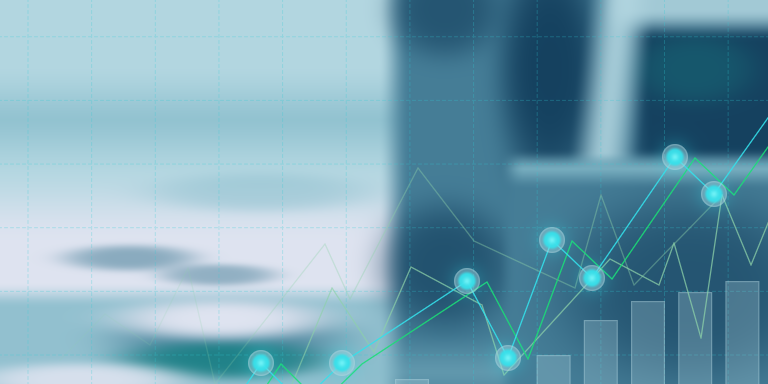
Give the GLSL for this background, as a Shadertoy shader.

```glsl
#define UNITS 384.0       // canvas height in design units
#define GRID_STEP 63.65
#define GRID_ALPHA 0.28
#define DASH_STEP 6.0
#define LINE_HALF 0.65
#define ECHO_SHIFT 20.0   // offset of the green line from the cyan one
#define BAR_STEP 47.2
#define BAR_HALF 17.0
#define HALO_RADIUS 13.0
#define CORE_RADIUS 8.5
#define POINTS 13
#define BARS 8

const vec3 SKY = vec3(0.70, 0.84, 0.88);
const vec3 MIST = vec3(0.87, 0.89, 0.94);
const vec3 AQUA = vec3(0.52, 0.73, 0.79);
const vec3 STEEL = vec3(0.27, 0.49, 0.59);
const vec3 NAVY = vec3(0.06, 0.23, 0.35);
const vec3 TEAL = vec3(0.10, 0.50, 0.52);
const vec3 CYAN = vec3(0.20, 0.88, 0.92);
const vec3 GREEN = vec3(0.10, 0.87, 0.46);
const vec3 PALE = vec3(0.55, 0.82, 0.66);

const vec2 TREND[POINTS] = vec2[POINTS](
    vec2(160, -40), vec2(220, -40), vec2(261, 21), vec2(301, -19), vec2(342, 21),
    vec2(467, 103), vec2(508, 26), vec2(552, 144), vec2(592, 106), vec2(675, 227),
    vec2(714, 190), vec2(775, 276), vec2(830, 350));
const vec2 MINOR[POINTS] = vec2[POINTS](
    vec2(290, -5), vec2(332, 96), vec2(374, 32), vec2(411, 117), vec2(482, 79),
    vec2(504, 9), vec2(610, 125), vec2(659, 99), vec2(674, 141), vec2(701, 46),
    vec2(722, 189), vec2(751, 119), vec2(775, 178));
const vec2 FAINT[POINTS] = vec2[POINTS](
    vec2(60, 24), vec2(105, 70), vec2(150, 39), vec2(188, 116), vec2(215, 0),
    vec2(325, 140), vec2(350, 85), vec2(418, 216), vec2(474, 143), vec2(575, 96),
    vec2(601, 189), vec2(634, 99), vec2(722, 189));
const float BAR_TOP[BARS] = float[BARS](5.0, -9.0, -9.0, 29.0, 64.0, 83.0, 92.0, 103.0);

float softBox(vec2 p, vec2 centre, vec2 halfSize, float blur) {
    vec2 v = 1.0 - smoothstep(-blur, blur, abs(p - centre) - halfSize);
    return v.x * v.y;
}

float blob(vec2 p, vec2 centre, vec2 radius) {
    vec2 q = (p - centre) / radius;
    float d = dot(q, q);
    return exp(-d * d);
}

float cover(float d, float pixel) { return clamp(0.5 - d / pixel, 0.0, 1.0); }

float polyline(vec2 p, vec2 pts[POINTS], float pixel) {
    float nearest = 1e5;
    for (int i = 0; i < POINTS - 1; i++) {
        vec2 a = p - pts[i], b = pts[i + 1] - pts[i];
        nearest = min(nearest, length(a - b * clamp(dot(a, b) / dot(b, b), 0.0, 1.0)));
    }
    return cover(nearest - LINE_HALF, pixel);
}

vec3 blurredRoom(vec2 p) {
    // Bright left side
    vec3 c = mix(SKY, AQUA, 0.75 * softBox(p, vec2(150, 264), vec2(400, 24), 34.0));
    c = mix(c, MIST, 1.0 - smoothstep(140.0, 225.0, p.y));
    c = mix(c, AQUA, 0.45 * blob(p, vec2(260, 192), vec2(110, 20)));
    c = mix(c, STEEL, 0.55 * blob(p, vec2(130, 126), vec2(66, 13)));
    c = mix(c, STEEL, 0.50 * blob(p, vec2(218, 109), vec2(58, 11)));
    c = mix(c, AQUA, 0.85 * (1.0 - smoothstep(76.0, 102.0, p.y)));
    // Dark right side
    c = mix(c, STEEL, smoothstep(378.0, 410.0, p.x));
    c = mix(c, NAVY, 0.60 * blob(p, vec2(445, 375), vec2(55, 48)));
    c = mix(c, NAVY, 0.90 * blob(p, vec2(550, 315), vec2(50, 125)));
    c = mix(c, NAVY, 0.65 * blob(p, vec2(445, 118), vec2(65, 62)));
    c = mix(c, AQUA, 0.45 * softBox(p, vec2(420, 12), vec2(95, 18), 24.0));
    // Round table
    c = mix(c, STEEL, 0.80 * blob(p, vec2(230, 45), vec2(115, 32)));
    c = mix(c, TEAL, 0.90 * blob(p, vec2(225, 24), vec2(100, 19)));
    c = mix(c, MIST, blob(p, vec2(222, 65), vec2(108, 20)));
    c = mix(c, MIST, 0.90 * blob(p, vec2(80, 4), vec2(105, 17)));
    // Window and pillar
    c = mix(c, NAVY, 0.90 * softBox(p, vec2(715, 290), vec2(80, 68), 18.0));
    c = mix(c, TEAL, 0.35 * blob(p, vec2(695, 315), vec2(60, 35)));
    c = mix(c, SKY, 0.85 * softBox(p, vec2(715, 380), vec2(100, 20), 15.0));
    float lean = 0.11 * (p.y - 300.0);
    c = mix(c, SKY, 0.85 * softBox(p, vec2(612.0 + lean, 305), vec2(19, 110), 19.0));
    // Cabinet
    c = mix(c, STEEL, softBox(p, vec2(680, 80), vec2(172, 142), 10.0));
    c = mix(c, NAVY, 0.60 * blob(p, vec2(690, 95), vec2(130, 92)));
    return mix(c, AQUA, 0.85 * softBox(p, vec2(680, 215), vec2(168, 8), 13.0));
}

void mainImage(out vec4 fragColor, in vec2 fragCoord) {
    float pixel = UNITS / iResolution.y;
    vec2 p = fragCoord * pixel;
    vec3 c = blurredRoom(p);

    // Dashed grid
    vec2 gap = abs(mod(p - vec2(28.0, 29.0) + 0.5 * GRID_STEP, GRID_STEP) - 0.5 * GRID_STEP);
    vec2 dash = smoothstep(-0.5, 0.1, cos(6.2832 * p.yx / DASH_STEP));
    float grid = max(cover(gap.x - 0.5, pixel) * dash.x, cover(gap.y - 0.5, pixel) * dash.y);
    c = mix(c, CYAN * 0.9, GRID_ALPHA * grid);

    // Translucent bars
    for (int i = 0; i < BARS; i++) {
        float x = 412.0 + BAR_STEP * float(i);
        float d = max(abs(p.x - x) - BAR_HALF, p.y - BAR_TOP[i]);
        float rim = cover(abs(d + 0.6) - 0.6, pixel);
        c = mix(c, SKY, 0.27 * cover(d, pixel) + 0.25 * rim);
    }

    // Chart lines
    float fade = smoothstep(60.0, 480.0, p.x);
    c = mix(c, PALE, mix(0.12, 0.42, fade) * polyline(p, FAINT, pixel));
    c = mix(c, PALE, mix(0.4, 0.75, fade) * polyline(p, MINOR, pixel));
    c = mix(c, GREEN, 0.9 * polyline(p - vec2(ECHO_SHIFT, -1.0), TREND, pixel));
    c = mix(c, CYAN, 0.9 * polyline(p, TREND, pixel));

    // Glowing markers
    for (int i = 2; i < POINTS - 2; i++) {
        float r = length(p - TREND[i]);
        c = mix(c, CYAN, 0.3 * exp(-r * r / 260.0));
        c = mix(c, SKY, 0.38 * cover(r - HALO_RADIUS, pixel));
        c = mix(c, SKY, 0.30 * cover(abs(r - HALO_RADIUS + 0.7) - 0.7, pixel));
        c = mix(c, CYAN, 0.92 * (1.0 - smoothstep(-2.0, 2.0, r - CORE_RADIUS)));
        c = mix(c, vec3(0.6, 1.0, 1.0), 0.55 * exp(-r * r / 14.0));
    }
    fragColor = vec4(c, 1.0);
}
```
